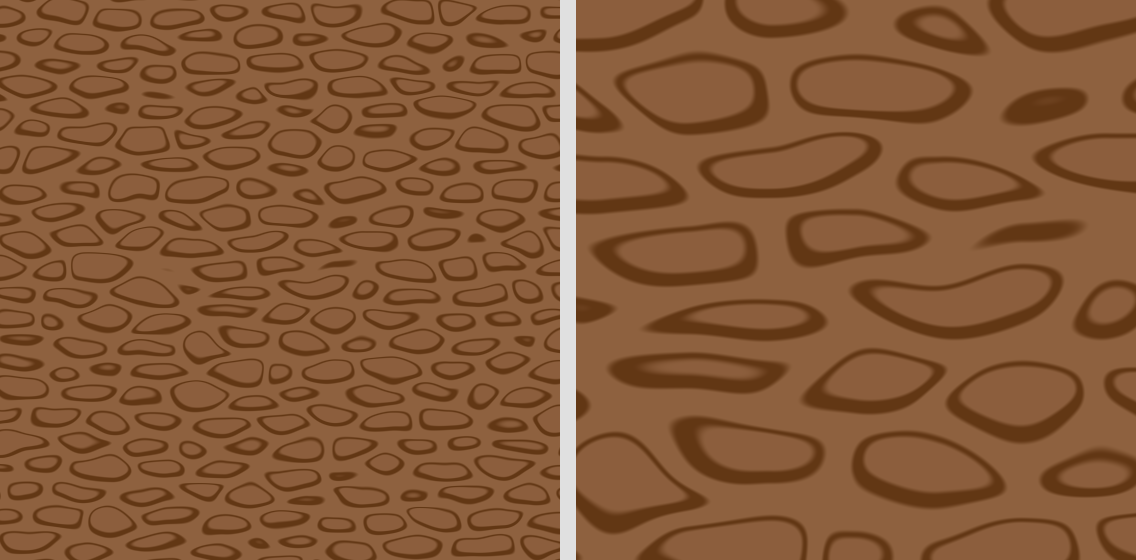
Left: the whole. Right: its middle third, enlarged.
This pattern is drawn by a Shadertoy shader. Its source:

```glsl
// Cobbled wall of flat rounded brown stones with dark outlines, heavier underneath.

const vec2 GRID = vec2(10.0, 22.0);    // stones across and up the canvas
const vec2 STRETCH = vec2(1.0, 2.2);   // metric that makes stones wide and low

float hash(vec2 p) {
    return fract(sin(dot(p, vec2(127.1, 311.7))) * 43758.5453);
}

float noise(vec2 p) {
    vec2 i = floor(p), f = fract(p);
    f = f * f * (3.0 - 2.0 * f);
    return mix(mix(hash(i), hash(i + vec2(1, 0)), f.x),
               mix(hash(i + vec2(0, 1)), hash(i + vec2(1, 1)), f.x), f.y);
}

// Centre of the stone in a cell; odd rows are shifted by half a stone.
vec2 stoneCentre(vec2 cell) {
    vec2 jitter = vec2(hash(cell + 3.7), hash(cell + 41.3)) - 0.5;
    float shift = 0.5 * mod(cell.y, 2.0);
    return (cell + vec2(0.5 + shift, 0.5) + 0.68 * jitter) / GRID;
}

// Larger weights give larger stones.
float stoneWeight(vec2 cell) {
    return 0.003 * hash(cell + 17.9);
}

float power(vec2 p, vec2 cell) {
    vec2 d = (p - stoneCentre(cell)) * STRETCH;
    return dot(d, d) - stoneWeight(cell);
}

// Signed depths inside the outline's outer (x) and inner (y) border.
vec2 stoneDepth(vec2 p) {
    vec2 base = floor(p * GRID), owner = base;
    float nearest = 1e5;
    for (int y = -2; y <= 2; y++)
    for (int x = -2; x <= 2; x++) {
        vec2 cell = base + vec2(x, y);
        float d = power(p, cell);
        if (d < nearest) { nearest = d; owner = cell; }
    }

    // Direction of the heavy side: roughly down, varied per stone.
    float angle = -1.57 + 1.5 * (hash(owner + 63.1) - 0.5);
    vec2 shadeDir = vec2(cos(angle), sin(angle));
    float gap = 0.0042 + 0.0022 * hash(owner + 29.5);
    vec2 centre = stoneCentre(owner);

    // Smooth minimum over the edges shared with neighbours rounds the corners.
    vec2 sum = vec2(0.0);
    for (int y = -2; y <= 2; y++)
    for (int x = -2; x <= 2; x++) {
        if (x == 0 && y == 0) continue;
        vec2 cell = owner + vec2(x, y);
        vec2 slope = (stoneCentre(cell) - centre) * STRETCH * STRETCH;
        float len = max(length(slope), 1e-4);
        float edge = 0.5 * (power(p, cell) - nearest) / len - gap;
        float line = 0.0028 + 0.0052 * max(0.0, dot(slope / len, shadeDir));
        sum += exp(-150.0 * vec2(edge, edge - line));
    }
    return -log(sum) / 150.0;
}

void mainImage(out vec4 fragColor, in vec2 fragCoord) {
    vec2 uv = fragCoord / iResolution.y;
    float soft = max(0.9 / iResolution.y, 0.0013);

    // Gentle warp bends the straight edges into wobbly, partly hollow ones.
    vec2 wobble = vec2(noise(uv * vec2(20, 26)), noise(uv * vec2(20, 26) + 57.0)) - 0.5;
    vec2 depth = stoneDepth(uv + 0.016 * wobble);

    vec3 mortar = vec3(0.556, 0.381, 0.246);
    vec3 outline = vec3(0.385, 0.215, 0.080);
    vec3 stone = vec3(0.548, 0.370, 0.238);

    vec2 cover = smoothstep(-soft, soft, depth);
    vec3 color = mix(mortar, outline, cover.x);
    color = mix(color, stone, cover.y);
    fragColor = vec4(color, 1.0);
}
```
